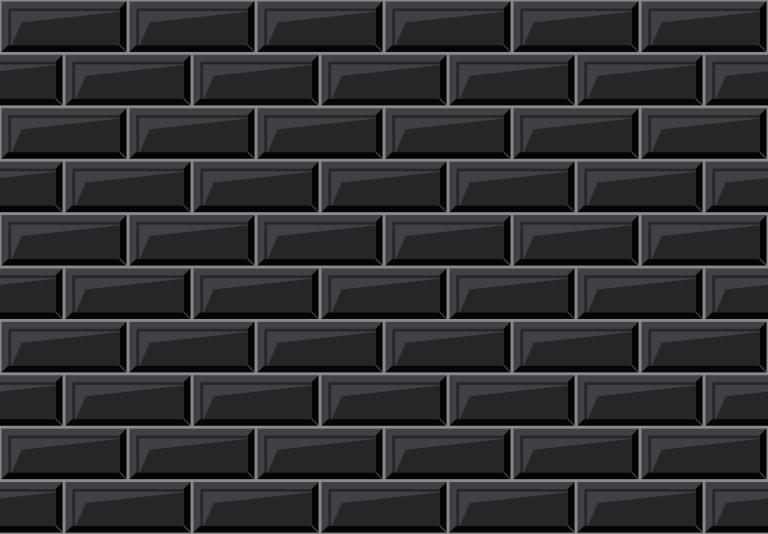
This pattern is drawn by a WebGL 2 fragment shader. Its source:

```glsl
#version 300 es
precision highp float;

uniform vec2 u_resolution;
out vec4 fragColor;

// Whole repeats; an even row count keeps the half-brick bond tiling
const vec2 REPEATS = vec2(6.0, 10.0);

// Lengths in units of one row height
const float GROUT_HALF = 0.027;
const float LIT_BEVEL = 0.130;
const float GROOVE = 0.050;
const float SHADE_BEVEL = 0.122;
const float RIDGE_HALF = 0.009;

const vec3 GROUT_COLOR = vec3(0.54, 0.54, 0.55);
const vec3 FACE_COLOR = vec3(0.15, 0.15, 0.16);
const vec3 LIT_COLOR = vec3(0.26, 0.25, 0.27);
const vec3 SHADE_COLOR = vec3(0.02);
const vec3 RIDGE_COLOR = vec3(0.32, 0.32, 0.33);

// Smooth coverage of the region where d is positive
float cover(float d, float pixel) {
    return clamp(d / pixel + 0.5, 0.0, 1.0);
}

// Signed distance to the line through a and b
float lineSide(vec2 p, vec2 a, vec2 b) {
    vec2 d = b - a;
    vec2 r = p - a;
    return (d.x * r.y - d.y * r.x) / length(d);
}

// Position inside a brick cell, measured from its top left corner
vec2 brickCell(vec2 uv, vec2 size) {
    vec2 grid = uv * REPEATS;
    grid.x += 0.5 * (1.0 - mod(floor(grid.y), 2.0));
    vec2 cell = fract(grid);
    return vec2(cell.x, 1.0 - cell.y) * size;
}

// Flat face with a slanted reflection along its top and left
vec3 faceColor(vec2 p, vec2 size, float pixel) {
    vec2 foot = vec2(0.22, 0.85);
    vec2 kink = vec2(0.405, 0.42);
    vec2 tip = vec2(size.x - 0.16, 0.22);
    float dull = min(lineSide(p, kink, tip), lineSide(p, foot, kink));
    return mix(LIT_COLOR, FACE_COLOR, cover(dull, pixel));
}

vec3 brickColor(vec2 p, vec2 size, float pixel) {
    vec2 nearEdge = p - GROUT_HALF;
    vec2 farEdge = size - p - GROUT_HALF;
    float lit = min(nearEdge.x, nearEdge.y);
    float shade = min(farEdge.x, farEdge.y);

    // Face, framed by a dark groove and the lit bevel
    vec3 color = faceColor(p, size, pixel);
    color = mix(FACE_COLOR, color, cover(lit - LIT_BEVEL - GROOVE, pixel));
    color = mix(LIT_COLOR, color, cover(lit - LIT_BEVEL, pixel));

    // Shaded bevel, mitred against the lit one, with a corner ridge
    float ridge = RIDGE_HALF - abs(farEdge.x - farEdge.y) * 0.7071;
    vec3 dark = mix(SHADE_COLOR, RIDGE_COLOR, cover(ridge, pixel));
    float mitre = (lit - shade) * 0.7071;
    float inShade = min(SHADE_BEVEL - shade, mitre);
    color = mix(color, dark, cover(inShade, pixel));

    // Grout
    return mix(GROUT_COLOR, color, cover(min(lit, shade), pixel));
}

void main() {
    vec2 uv = gl_FragCoord.xy / u_resolution;
    float aspect = u_resolution.x / u_resolution.y;
    vec2 size = vec2(aspect * REPEATS.y / REPEATS.x, 1.0);
    float pixel = REPEATS.y / u_resolution.y;
    vec2 p = brickCell(uv, size);
    fragColor = vec4(brickColor(p, size, pixel), 1.0);
}
```
